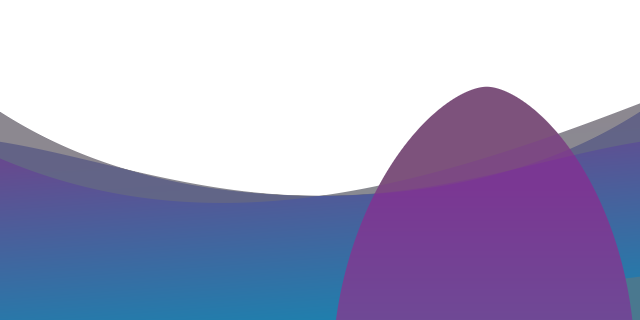
A WebGL 1 fragment shader for this background:

```glsl
precision highp float;
// Three translucent waves in violet and teal with a purple egg-shaped hill on white.
uniform vec2 u_resolution;

#define WAVE_VIOLET vec3(0.40, 0.29, 0.56)
#define WAVE_TEAL vec3(0.12, 0.50, 0.68)
#define ONE_LAYER vec3(0.54, 0.54, 0.57)
#define TWO_LAYERS vec3(0.38, 0.395, 0.53)
#define HILL_PALE vec3(0.49, 0.32, 0.485)
#define HILL_TOP vec3(0.48, 0.215, 0.575)
#define HILL_BASE vec3(0.435, 0.285, 0.585)
#define CORNER_TINT vec3(0.29, 0.47, 0.56)
#define HILL_APEX vec2(1.521, 0.729)
#define HILL_CURVE vec3(0.1215, 0.4481, -0.3551)

// Coverage of a signed distance, positive inside, over one pixel
float coverage(float d) {
  return clamp(d * u_resolution.y + 0.5, 0.0, 1.0);
}

// Coverage below a curve of height h and the given slope
float below(float y, float h, float slope) {
  return coverage((h - y) / sqrt(1.0 + slope * slope));
}

// Symmetric valley: side height, depth and roundness
float valley(float u, float side, float depth, float roundness) {
  float v = 4.0 * u * (1.0 - u);
  return side - depth * v * (1.0 + roundness * (1.0 - v));
}

// Asymmetric swell that climbs to the right
float swell(float u) {
  return 0.505 + u * (-0.854 + u * (1.453 - 0.427 * u));
}

// Egg outline as an implicit curve, divided by its gradient
float hillDistance(vec2 p) {
  float s = (HILL_APEX.y - p.y) / HILL_APEX.y;
  float r = sqrt(max(s, 0.0));
  float dx = p.x - HILL_APEX.x + 0.008 * s;
  float g = s * dot(HILL_CURVE, vec3(1.0, r, s)) - dx * dx;
  float gy = dot(HILL_CURVE, vec3(1.0, 1.5 * r, 2.0 * s)) / HILL_APEX.y;
  return g / length(vec2(2.0 * dx, gy));
}

void main() {
  vec2 p = gl_FragCoord.xy / u_resolution.y;
  float u = gl_FragCoord.x / u_resolution.x;

  // Number of waves covering this point
  float tilt = 0.5 * (u - 0.5);
  float layers = below(p.y, valley(u, 0.651, 0.263, 0.22), tilt)
               + below(p.y, valley(u, 0.557, 0.169, -0.53), tilt)
               + below(p.y, swell(u), tilt);

  // Wave gradient, tinted by the depth of the overlap
  float violet = clamp(0.15 + 1.75 * p.y - 0.13 * p.x, 0.0, 1.0);
  vec3 deep = mix(WAVE_TEAL, WAVE_VIOLET, violet);
  vec3 hue = 0.12 * (deep - mix(WAVE_TEAL, WAVE_VIOLET, 0.75));
  vec3 color = mix(vec3(1.0), ONE_LAYER + hue, clamp(layers, 0.0, 1.0));
  color = mix(color, TWO_LAYERS + hue, clamp(layers - 1.0, 0.0, 1.0));
  color = mix(color, deep, clamp(layers - 2.0, 0.0, 1.0));

  // Muted patch at the lower right
  float patchTop = 0.133 + 0.12 * (p.x - 1.98);
  color = mix(color, CORNER_TINT, below(p.y, patchTop, 0.12) * step(1.8, p.x));

  // Hill, richer where it overlaps the waves
  vec3 rich = mix(HILL_BASE, HILL_TOP, clamp(p.y / 0.42, 0.0, 1.0));
  vec3 hill = mix(HILL_PALE, rich, layers / 3.0);
  color = mix(color, hill, coverage(hillDistance(p)));

  gl_FragColor = vec4(color, 1.0);
}
```
